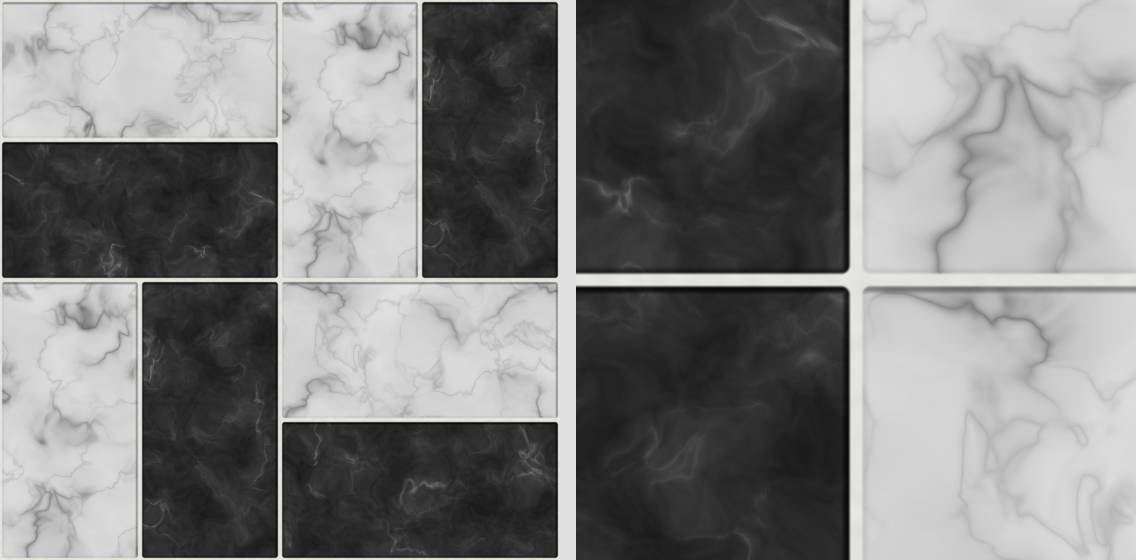
Left, the full canvas; right, a detail of the centre.
Give the GLSL for this pattern, as a WebGL 2 fragment shader.

```glsl
#version 300 es
precision highp float;
// Basket-weave floor of paired white and black marble tiles with pale grout.

uniform vec2 u_resolution;
out vec4 fragColor;

const float BLOCKS = 2.0;          // blocks across and down
const float GROUT_HALF = 0.0038;
const float CORNER_RADIUS = 0.005;
const vec3 GROUT = vec3(0.89, 0.89, 0.875);
const vec3 WHITE_STONE = vec3(0.828);
const vec3 BLACK_STONE = vec3(0.168);

vec2 hashGradient(vec2 cell) {
    vec3 h = fract(vec3(cell.xyx) * vec3(0.1031, 0.1030, 0.0973));
    h += dot(h, h.yzx + 33.33);
    float angle = 6.2832 * fract((h.x + h.y) * h.z);
    return vec2(cos(angle), sin(angle));
}

float gradientNoise(vec2 p) {
    vec2 i = floor(p), f = fract(p);
    vec2 u = f * f * f * (f * (f * 6.0 - 15.0) + 10.0);
    vec2 e = vec2(0.0, 1.0);
    float a = dot(hashGradient(i), f);
    float b = dot(hashGradient(i + e.yx), f - e.yx);
    float c = dot(hashGradient(i + e.xy), f - e.xy);
    float d = dot(hashGradient(i + e.yy), f - e.yy);
    return mix(mix(a, b, u.x), mix(c, d, u.x), u.y);
}

float fbm(vec2 p, int octaves) {
    float sum = 0.0, amplitude = 0.65;
    for (int i = 0; i < octaves; i++) {
        sum += amplitude * gradientNoise(p);
        p = mat2(1.6, 1.2, -1.2, 1.6) * p + 17.3;
        amplitude *= 0.5;
    }
    return sum;
}

// Thin ridge along the zero line of the noise.
float vein(vec2 p, float sharpness) {
    return exp(-abs(fbm(p, 5)) * sharpness);
}

vec2 warp(vec2 p, float frequency, float amount) {
    vec2 q = p * frequency;
    return p + amount * vec2(fbm(q + 4.7, 3), fbm(q + 31.9, 3));
}

float roundedBox(vec2 p, vec2 halfSize, float radius) {
    vec2 d = abs(p) - halfSize + radius;
    return length(max(d, 0.0)) + min(max(d.x, d.y), 0.0) - radius;
}

// Cloudy pale stone with sparse grey veins and small smudges.
vec3 whiteMarble(vec2 p, vec2 seed) {
    vec2 w = warp(p, 9.0, 0.05) + seed;
    float cloud = fbm(w * 9.0, 4);
    float presence = smoothstep(-0.25, 0.4, gradientNoise(w * 7.0 + 3.1));
    float mainVein = vein(w * 5.0, 34.0) * presence;
    float halo = vein(w * 5.0, 7.0) * presence;
    float hairline = vein(w * 8.0 + 50.0, 36.0) * (1.0 - presence);
    float smudge = smoothstep(0.34, 0.6, gradientNoise(w * 15.0 + 8.0));
    smudge *= 0.6 + fbm(w * 60.0, 3);
    float tone = 0.09 * cloud - 0.24 * mainVein - 0.085 * halo;
    tone -= 0.10 * hairline + 0.24 * smudge;
    return WHITE_STONE + tone + 0.012;
}

// Charcoal stone with mottling and broken, bright hairlines.
vec3 blackMarble(vec2 p, vec2 seed) {
    vec2 w = warp(p, 14.0, 0.04) + seed;
    float mottle = fbm(w * 14.0, 5);
    float grain = fbm(w * 75.0, 3);
    float presence = smoothstep(0.0, 0.42, gradientNoise(w * 11.0 + 6.4));
    float bright = vein(w * 8.0 + 20.0, 38.0) * presence;
    float web = vein(w * 17.0 + 70.0, 20.0) * smoothstep(-0.2, 0.4, mottle);
    float tone = 0.10 * mottle + 0.05 * grain + 0.045 * presence;
    tone += 0.22 * bright * (0.8 + grain) + 0.07 * web;
    return max(BLACK_STONE + tone - 0.01, 0.07);
}

void main() {
    vec2 uv = gl_FragCoord.xy / u_resolution;
    float soft = 0.0009 + 0.5 / min(u_resolution.x, u_resolution.y);

    // Block layout: tile pairs alternate between lying and standing.
    vec2 block = floor(uv * BLOCKS);
    vec2 local = (fract(uv * BLOCKS) - 0.5) / BLOCKS;
    bool lying = mod(block.x + block.y, 2.0) > 0.5;
    bool isWhite = lying ? local.y > 0.0 : local.x < 0.0;
    vec2 axis = lying ? vec2(0.0, 1.0) : vec2(-1.0, 0.0);
    float quarter = 0.25 / BLOCKS;
    vec2 p = local - axis * (isWhite ? quarter : -quarter);
    vec2 halfSize = (lying ? vec2(2.0, 1.0) : vec2(1.0, 2.0)) * quarter - GROUT_HALF;

    // Standing tiles share one slab; lying tiles differ by column.
    vec2 seed = lying ? vec2(3.7, 8.2) + 5.3 * block.x : vec2(12.4, 2.6);
    vec3 stone = isWhite ? whiteMarble(p, seed) : blackMarble(p, seed + 21.0);

    // Bevel: shaded top and right edges, fine dark rim on black tiles.
    float d = roundedBox(p, halfSize, CORNER_RADIUS);
    vec2 inset = halfSize - p;
    vec2 shade = 1.0 - smoothstep(vec2(0.0015), vec2(0.0055), inset);
    float rim = smoothstep(-0.005, -0.001, d);
    float bevel = max(shade.y, 0.85 * shade.x);
    stone *= 1.0 - (isWhite ? 0.32 : 0.6) * bevel;
    stone *= 1.0 - (isWhite ? 0.06 : 0.4) * rim;

    vec3 grout = GROUT + 0.03 * gradientNoise(uv * 90.0);
    fragColor = vec4(mix(stone, grout, smoothstep(-soft, soft, d)), 1.0);
}
```
